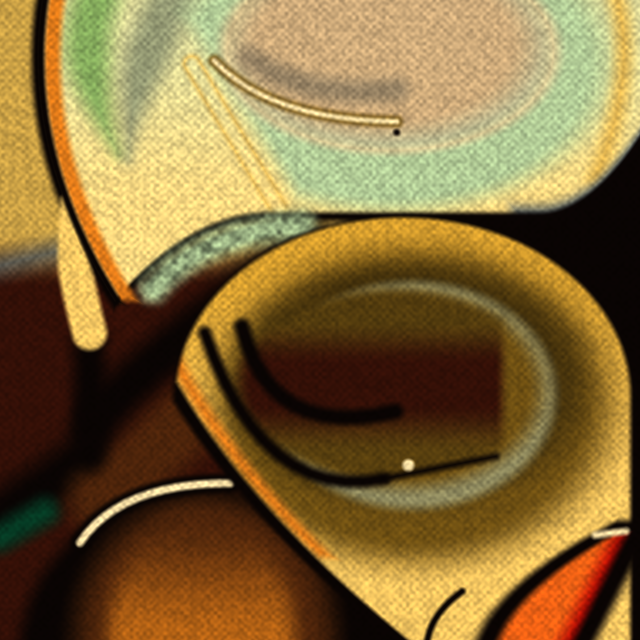
Write a WebGL 1 fragment shader that draws this background.

```glsl
precision highp float;
uniform vec2 u_resolution;

const vec3 ink = vec3(0.035, 0.015, 0.01);
const vec3 maroon = vec3(0.2, 0.06, 0.025);
const vec3 brown = vec3(0.3, 0.14, 0.04);
const vec3 olive = vec3(0.43, 0.31, 0.07);
const vec3 gold = vec3(0.88, 0.7, 0.3);
const vec3 orange = vec3(0.88, 0.48, 0.1);
const vec3 cream = vec3(1.0, 0.9, 0.66);
const vec3 sage = vec3(0.7, 0.8, 0.59);
const vec3 slate = vec3(0.32, 0.36, 0.37);
vec2 p;
vec3 color;

float hash(vec2 q) {
  return fract(sin(dot(q, vec2(127.1, 311.7))) * 43758.5);
}

float noise(vec2 q) {
  vec2 i = floor(q), f = fract(q);
  f *= f * (3.0 - 2.0 * f);
  return mix(mix(hash(i), hash(i + vec2(1, 0)), f.x),
             mix(hash(i + vec2(0, 1)), hash(i + 1.0), f.x), f.y);
}

float line(vec2 a, vec2 b) {
  vec2 ab = b - a;
  return length(p - a - ab * clamp(dot(p - a, ab) / dot(ab, ab), 0.0, 1.0));
}

// Distance to a curve from a to b through mid
float arc(vec2 a, vec2 mid, vec2 b) {
  vec2 bend = 2.0 * mid - 0.5 * (a + b), last = a;
  float d = 9.0;
  for (int i = 1; i <= 12; i++) {
    float t = float(i) / 12.0;
    vec2 next = mix(mix(a, bend, t), mix(bend, b, t), t);
    d = min(d, line(last, next));
    last = next;
  }
  return d;
}

float oval(vec2 center, vec2 radii) {
  return (length((p - center) / radii) - 1.0) * min(radii.x, radii.y);
}

void paint(vec3 tint, float d, float soft) {
  color = mix(color, tint, 1.0 - smoothstep(-soft, soft, d));
}

// Dark ground with ledge and dome
void ground() {
  color = mix(maroon, gold * 0.9, smoothstep(0.55, 0.64, p.y));
  paint(slate, abs(p.y - 0.585 - 0.25 * p.x) - 0.01, 0.03);
  paint(ink, 0.55 - p.x, 0.03);
  paint(ink, line(vec2(0, 0.19), vec2(0.13, 0.28)) - 0.04, 0.03);
  paint(vec3(0.02, 0.23, 0.14), line(vec2(0, 0.16), vec2(0.07, 0.2)) - 0.02, 0.02);
  paint(brown, line(vec2(0.16, 0.22), vec2(0.29, 0.34)) - 0.05, 0.03);
  paint(ink, line(vec2(0.14, 0.47), vec2(0.14, 0.29)) - 0.025, 0.02);
  paint(ink, arc(vec2(0.15, 0.34), vec2(0.26, 0.45), vec2(0.48, 0.62)) - 0.035, 0.025);
  paint(ink, oval(vec2(0.34, -0.02), vec2(0.31, 0.26)), 0.018);
  paint(brown, oval(vec2(0.32, 0), vec2(0.2, 0.22)), 0.035);
  paint(mix(orange * 0.8, brown, smoothstep(0.0, 0.2, p.y)), oval(vec2(0.315, 0), vec2(0.145, 0.2)), 0.025);
  float glint = arc(vec2(0.125, 0.152), vec2(0.215, 0.222), vec2(0.36, 0.245));
  paint(ink, glint - 0.015, 0.006);
  paint(cream, glint - 0.006, 0.004);
}

// Pale upper chamber with nested ovals
void chamber() {
  vec3 back = color;
  float t = 1.0 - p.y;
  float left = 0.07 - 0.149 * t + 0.83 * t * t - p.x;
  float base = 0.668 - 2.35 * pow(max(0.42 - p.x, 0.0), 2.0) + 4.7 * pow(max(p.x - 0.84, 0.0), 2.0);
  float edge = max(left, base - p.y);
  color = mix(vec3(0.98, 0.85, 0.5), vec3(0.88, 0.86, 0.6), smoothstep(0.65, 0.95, p.y));
  float taper = 0.035 * smoothstep(0.72, 0.93, p.y);
  paint(vec3(0.52, 0.67, 0.36), arc(vec2(0.15, 1), vec2(0.14, 0.89), vec2(0.185, 0.76)) - taper, 0.025);
  paint(vec3(0.58, 0.6, 0.45), arc(vec2(0.27, 1), vec2(0.22, 0.88), vec2(0.2, 0.75)) - taper, 0.025);
  paint(sage, max(0.893 - 0.62 * p.y - p.x, oval(vec2(0.61, 0.9), vec2(0.34, 0.23))), 0.025);
  float ring = oval(vec2(0.61, 0.92), vec2(0.255, 0.155));
  paint(vec3(0.73, 0.73, 0.57), ring, 0.018);
  paint(cream * 0.87, abs(ring) - 0.004, 0.01);
  paint(vec3(0.81, 0.67, 0.48), oval(vec2(0.6, 0.93), vec2(0.235, 0.14)), 0.025);
  paint(vec3(0.59, 0.51, 0.39), arc(vec2(0.39, 0.91), vec2(0.49, 0.865), vec2(0.62, 0.86)) - 0.018, 0.016);
  float lash = arc(vec2(0.335, 0.905), vec2(0.45, 0.835), vec2(0.62, 0.81));
  paint(olive, lash - 0.009, 0.006);
  paint(cream, lash - 0.004, 0.004);
  paint(ink, length(p - vec2(0.62, 0.793)) - 0.005, 0.004);
  paint(gold, abs(line(vec2(0.3, 0.9), vec2(0.435, 0.675)) - 0.012) - 0.002, 0.007);
  paint(gold, arc(vec2(0.965, 1), vec2(0.972, 0.87), vec2(0.93, 0.72)) - 0.012, 0.018);
  paint(slate, max(p.y - base - 0.01, 0.8 - p.x), 0.016);
  vec3 inside = color;
  color = back;
  paint(ink, edge - 0.014, 0.008);
  paint(inside, edge, 0.006);
  // Left lip, hanging tip and teal band
  paint(gold + 0.09, arc(vec2(0.1, 0.69), vec2(0.115, 0.59), vec2(0.14, 0.48)) - 0.027 * smoothstep(0.74, 0.55, p.y), 0.006);
  paint(orange, max(abs(left + 0.018) - 0.013, 0.53 - p.y), 0.008);
  paint(ink, max(abs(left) - 0.006, 0.525 - p.y), 0.005);
  paint(sage * (0.5 + 0.6 * noise(p * 110.0)), arc(vec2(0.24, 0.55), vec2(0.33, 0.615), vec2(0.47, 0.65)) - 0.022, 0.016);
}

// Golden lower shell with a dark hollow
void shell() {
  vec3 back = color;
  float side = (0.638 - 1.226 * p.y + 0.816 * p.y * p.y - p.x) * 0.75;
  float dome = (length(vec2((p.x - 0.63) / 0.355, max(p.y - 0.38, 0.0) / 0.28)) - 1.0) * 0.29;
  color = mix(gold + 0.08, vec3(0.84, 0.62, 0.18), smoothstep(0.2, 0.6, p.y));
  paint(olive, oval(vec2(0.645, 0.365), vec2(0.31, 0.245)), 0.04);
  paint(olive * 0.55, oval(vec2(0.64, 0.4), vec2(0.265, 0.185)), 0.035);
  paint(vec3(0.56, 0.54, 0.37), oval(vec2(0.645, 0.382), vec2(0.222, 0.177)), 0.012);
  paint(olive, oval(vec2(0.63, 0.392), vec2(0.217, 0.153)), 0.018);
  vec3 hollow = mix(olive * 0.8, maroon, smoothstep(0.29, 0.37, p.y));
  hollow = mix(hollow, olive * 0.75, smoothstep(0.43, 0.5, p.y));
  paint(hollow, max(oval(vec2(0.61, 0.4), vec2(0.235, 0.145)), p.x - 0.785), 0.012);
  paint(ink, arc(vec2(0.378, 0.49), vec2(0.46, 0.367), vec2(0.618, 0.357)) - 0.012, 0.008);
  paint(ink, arc(vec2(0.32, 0.48), vec2(0.435, 0.29), vec2(0.6, 0.252)) - 0.01, 0.008);
  paint(ink, line(vec2(0.6, 0.252), vec2(0.775, 0.287)) - 0.005, 0.007);
  paint(cream, length(p - vec2(0.638, 0.273)) - 0.009, 0.004);
  paint(orange, max(abs(side + 0.012) - 0.008, 0.13 - p.y), 0.01);
  vec3 inside = color;
  color = back;
  paint(ink, max(side - 0.018, dome - 0.004), 0.006);
  paint(inside, max(side, dome), 0.005);
  // Small hook and red petal
  paint(ink, arc(vec2(0.668, 0), vec2(0.685, 0.04), vec2(0.722, 0.076)) - 0.005, 0.004);
  float rim = p.x - 0.895 - 0.5 * p.y;
  float petal = max(0.6 * max(0.78 + 0.4 * p.y + 4.2 * p.y * p.y - p.x, rim), p.y - 0.165);
  paint(ink, petal - 0.022, 0.008);
  paint(mix(vec3(0.93, 0.38, 0.08), vec3(0.7, 0.04, 0.01), smoothstep(-0.04, 0.0, rim)), petal, 0.007);
  paint(cream, line(vec2(0.93, 0.164), vec2(0.978, 0.17)) - 0.005, 0.005);
}

void main() {
  p = gl_FragCoord.xy / u_resolution;
  ground();
  chamber();
  shell();
  // Woven grain
  color *= 0.88 + 0.07 * sin(p.x * 480.0) * sin(p.y * 480.0) + 0.24 * noise(p * 190.0);
  gl_FragColor = vec4(color, 1.0);
}
```
